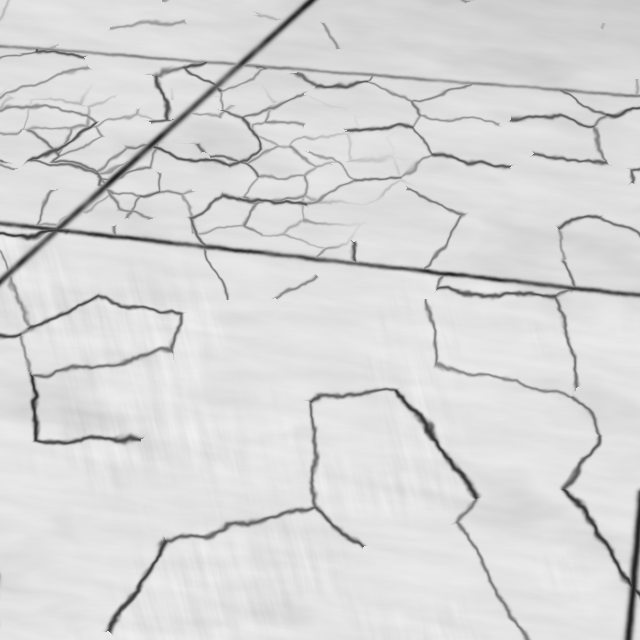
This texture is drawn by a Shadertoy shader. Its source:

```glsl
// Pale cracked concrete slabs seen at a slant, split by straight dark joints.
// Cracks are cellular borders on a receding floor, each border with its own
// hashed strength; stains and brush marks are layered sines.

float hash1(vec2 p) {
    return fract(sin(dot(p, vec2(127.1, 311.7))) * 43758.5);
}

vec2 cellPoint(vec2 id) {
    return id + 0.08 + 0.84 * vec2(hash1(id), hash1(id + 57.3));
}

// Layered sines, roughly -1 to 1
float waves(vec2 p) {
    float sum = 0.0, amp = 0.5;
    for (int i = 0; i < 5; i++) {
        sum += amp * sin(p.x + 1.7 * sin(p.y * 0.8 + float(i)))
                   * cos(p.y + 1.3 * sin(p.x * 0.6));
        p = mat2(1.3, 1.1, -1.1, 1.3) * p + 2.3;
        amp *= 0.62;
    }
    return sum;
}

// Soft dark line along the segment from a to b
float joint(vec2 p, vec2 a, vec2 b, float width) {
    vec2 ab = b - a;
    float t = clamp(dot(p - a, ab) / dot(ab, ab), 0.0, 1.0);
    float d = length(p - a - ab * t) / width;
    return exp(-d * d);
}

// Cell borders; the Jacobian turns floor distances into canvas distances
float cracks(vec2 q, mat2 jacobian, float keep, float width) {
    vec2 nearId = floor(q), toNear = vec2(9.0);
    for (int j = -1; j <= 1; j++)
    for (int i = -1; i <= 1; i++) {
        vec2 id = floor(q) + vec2(i, j);
        vec2 toPoint = cellPoint(id) - q;
        if (dot(toPoint, toPoint) < dot(toNear, toNear)) {
            toNear = toPoint;
            nearId = id;
        }
    }
    float ink = 0.0;
    for (int j = -2; j <= 2; j++)
    for (int i = -2; i <= 2; i++) {
        if (i == 0 && j == 0) continue;
        vec2 id = nearId + vec2(i, j);
        vec2 toPoint = cellPoint(id) - q;
        vec2 normal = normalize(toPoint - toNear);
        float d = dot(0.5 * (toPoint + toNear), normal) / length(normal * jacobian);
        float pick = hash1(id + nearId + 0.5);
        float strength = 1.0 - 0.55 * pick / keep;
        d /= width * (0.5 + 0.6 * strength);
        ink = max(ink, step(pick, keep) * strength * exp(-d * d));
    }
    return ink;
}

void mainImage(out vec4 fragColor, in vec2 fragCoord) {
    vec2 p = fragCoord / iResolution.y;

    // Three slabs: near, middle band, far
    float aboveNear = p.y - (0.651 - 0.113 * p.x);
    float aboveBand = p.y - (0.928 - 0.078 * p.x);
    float isNear = 1.0 - step(0.0, aboveNear);
    float isFar = step(0.0, aboveBand);
    float isBand = 1.0 - isNear - isFar;

    // Floor coordinates in perspective, with wandering crack paths
    vec2 w = p + 0.011 * vec2(waves(p * 28.0), waves(p.yx * 26.0 + 7.0));
    float depth = 1.0 / (1.5 - w.y);
    vec2 floorPos = 5.0 * vec2((w.x - 0.5) * depth, 1.5 * depth);
    mat2 jacobian = 5.0 * mat2(depth, 0.0,
                               (w.x - 0.5) * depth * depth, 1.5 * depth * depth);
    floorPos += 17.0 * isBand + 31.0 * isFar;

    // Large cracks everywhere, a finer web on the left of the band
    float keep = 0.58 * isNear + 0.6 * isBand + 0.14 * isFar;
    float width = mix(0.0040, 0.0027, smoothstep(0.2, 0.75, p.y));
    float ink = cracks(floorPos, jacobian, keep, width);
    ink *= 0.92 * isNear + 0.78 * isBand + 0.4 * isFar;
    float webArea = isBand * (1.0 - smoothstep(0.38, 0.62, p.x + 0.1 * waves(p * 9.0)))
                  * (1.0 - smoothstep(0.78, 0.88, p.y));
    ink = max(ink, 0.62 * webArea * cracks(floorPos * 1.9 + 5.0, jacobian * 1.9, 0.6, 0.0025));

    // Straight joints between the slabs
    vec2 s = p + 0.0012 * waves(p * 60.0);
    float worn = 0.85 + 0.3 * waves(p * 35.0);
    ink = max(ink, worn * joint(s, vec2(-0.02, 0.542), vec2(0.51, 1.02), 0.0052));
    ink = max(ink, worn * 0.95 * joint(s, vec2(-0.02, 0.653), vec2(1.02, 0.536), 0.0038));
    ink = max(ink, worn * 0.5 * joint(s, vec2(-0.02, 0.930), vec2(1.02, 0.848), 0.0028));
    ink = max(ink, joint(s, vec2(1.003, 0.23), vec2(0.98, -0.02), 0.0060));

    // Stains, streaks along the joints and patchy upright brush marks
    float along = p.y + 0.11 * p.x;
    float stain = waves(vec2(p.x * 7.0, along * 15.0) + 3.0);
    float streak = waves(vec2(p.x * 14.0, along * 75.0));
    float brush = waves(vec2((p.x + 0.25 * p.y) * 130.0, p.y * 14.0))
                * smoothstep(-0.1, 0.5, waves(p * 8.0 + 11.0));
    float tone = 0.898 + 0.020 * stain - 0.11 * max(stain - 0.15, 0.0);
    tone += 0.026 * streak + 0.035 * brush * isNear;
    tone -= 0.07 * smoothstep(0.78, 1.0, p.y) * smoothstep(0.1, 0.9, p.x);
    tone -= 0.015 * (1.0 - isNear);

    float grey = mix(tone, 0.14, clamp(ink, 0.0, 1.0));
    fragColor = vec4(vec3(grey), 1.0);
}
```
